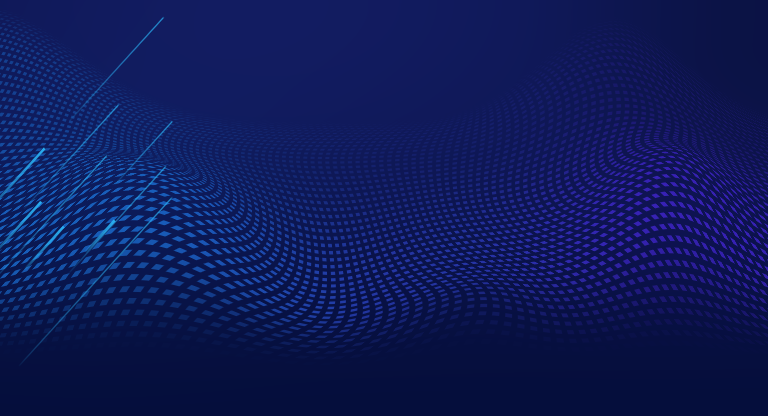
A WebGL 1 fragment shader for this background:

```glsl
precision highp float;

uniform vec2 u_resolution;

const float ROWS = 52.0;

// Antialiased inside of a band with the given half width
float band(float dist, float halfWidth, float pixel) {
    float edge = clamp((halfWidth - abs(dist)) / pixel + 0.5, 0.0, 1.0);
    return edge * min(1.0, 2.0 * halfWidth / pixel);
}

// Soft elliptical hill
float bump(vec2 p, vec2 center, vec2 size) {
    vec2 d = (p - center) / size;
    return exp(-dot(d, d));
}

// Screen height of the wave sheet; depth runs from 0 (front) to 1 (back)
float sheetHeight(float x, float depth) {
    vec2 s = vec2(x, depth);
    float y = 0.11 + 0.60 * (1.0 - pow(max(1.0 - depth, 0.0), 1.6));
    y += 0.17 * bump(s, vec2(0.33, 0.34), vec2(0.27, 0.22));
    y -= 0.09 * bump(s, vec2(0.76, 0.33), vec2(0.22, 0.25));
    y += 0.18 * bump(s, vec2(1.61, 0.35), vec2(0.20, 0.23));
    y += 0.05 * bump(s, vec2(1.15, 0.12), vec2(0.17, 0.13));
    y += 0.28 * bump(s, vec2(-0.05, 1.0), vec2(0.33, 0.42));
    y += 0.25 * bump(s, vec2(1.47, 1.0), vec2(0.24, 0.38));
    return y;
}

float columnSpacing(float depth) {
    return mix(0.037, 0.013, sqrt(depth));
}

// Column coordinate, swaying as it recedes
float columnAt(float x, float depth) {
    float sway = 3.2 * sin(8.0 * depth + 3.0 * x) + 0.8 * sin(13.0 * depth - 3.0 * x);
    return (x - 0.92) / columnSpacing(depth) + sway;
}

float depthFade(float x, float depth) {
    float front = smoothstep(0.02, 0.25, depth);
    float farLevel = mix(0.55, 0.25, smoothstep(0.0, 0.7, x));
    float far = mix(1.0, farLevel, smoothstep(0.32, 0.72, depth));
    return front * far * (1.0 - smoothstep(0.78, 1.0, depth));
}

// Rows of dashes lying on the sheet
float dashes(vec2 p, float pixel) {
    float light = 0.0;
    float y = sheetHeight(p.x, 0.0);
    for (float row = 0.0; row < ROWS; row += 1.0) {
        float depth = row / ROWS;
        float nextY = sheetHeight(p.x, (row + 1.0) / ROWS);
        float gap = max(abs(nextY - y), 0.0025);
        float offset = p.y - y;
        float slanted = depth + clamp(offset / gap, -1.0, 1.0) / ROWS;
        float cell = fract(columnAt(p.x, slanted)) - 0.5;
        float spacing = columnSpacing(depth);
        float dash = band(offset, 0.24 * gap, pixel) * band(cell * spacing, 0.27 * spacing, pixel);
        light = max(light, dash * depthFade(p.x, depth));
        y = nextY;
    }
    return light;
}

// Streak with a bright head and a fading tail; lane is (across, along)
float streak(vec2 lane, vec2 head, float len, float halfWidth, float pixel) {
    float tail = (head.y - lane.y) / len;
    float fade = smoothstep(0.0, 0.02, tail) * sqrt(1.0 - clamp(tail, 0.0, 1.0));
    return fade * band(lane.x - head.x, halfWidth, pixel);
}

float streaks(vec2 p, float pixel) {
    vec2 q = p - vec2(0.0, 1.0);
    vec2 lane = vec2(0.74 * q.x - 0.67 * q.y, 0.67 * q.x + 0.74 * q.y);
    float light = 0.0;
    // Long thin family
    for (float k = 0.0; k < 6.0; k += 1.0) {
        float swing = cos(2.1 * k - 0.5);
        vec2 head = vec2(0.318 + 0.061 * k, 0.024 - 0.012 * k + 0.24 * exp(-0.35 * k) * swing);
        light += 0.75 * streak(lane, head, 0.34 - 0.05 * k * swing, 0.0016, pixel);
    }
    // Short thick family
    for (float k = 0.0; k < 4.0; k += 1.0) {
        vec2 head = vec2(0.318 + 0.08 * k, -0.19 - 0.12 * sin(k));
        light += streak(lane, head, 0.21 - 0.035 * k, 0.0030, pixel);
    }
    return min(light, 1.0);
}

vec3 backdrop(vec2 p) {
    vec3 navy = mix(vec3(0.02, 0.055, 0.235), vec3(0.05, 0.085, 0.32), smoothstep(0.0, 0.75, p.y));
    navy += vec3(0.022, 0.025, 0.06) * bump(p, vec2(0.65, 1.0), vec2(0.75, 0.45));
    navy += vec3(0.0, 0.025, 0.04) * bump(p, vec2(0.20, 0.52), vec2(0.45, 0.28));
    navy += vec3(0.015, 0.0, 0.03) * bump(p, vec2(1.6, 0.48), vec2(0.30, 0.20));
    return navy * (1.0 - 0.17 * smoothstep(1.2, 1.84, p.x) * smoothstep(0.3, 0.9, p.y));
}

void main() {
    vec2 p = gl_FragCoord.xy / u_resolution.y;
    p.x *= 1.84 * u_resolution.y / u_resolution.x;
    float pixel = 1.0 / u_resolution.y;

    vec3 azure = vec3(0.10, 0.41, 0.79);
    vec3 indigo = vec3(0.16, 0.23, 0.70);
    vec3 violet = vec3(0.24, 0.14, 0.77);
    vec3 dashColor = mix(azure, indigo, smoothstep(0.3, 1.0, p.x));
    dashColor = mix(dashColor, violet, smoothstep(1.05, 1.6, p.x));

    vec3 color = mix(backdrop(p), dashColor, 0.86 * dashes(p, pixel));
    color = mix(color, vec3(0.16, 0.68, 0.94), streaks(p, pixel));
    gl_FragColor = vec4(color, 1.0);
}
```
